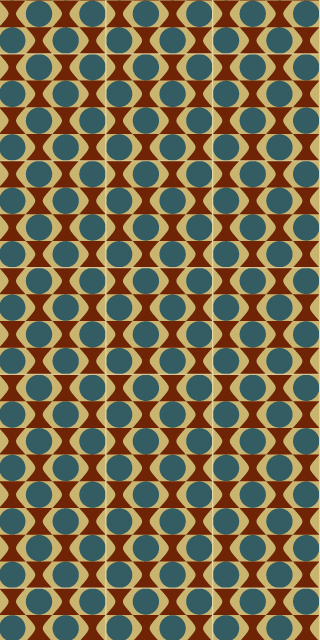
Write a Shadertoy shader that draws this pattern.

```glsl
float hash(float n) {
    n = fract(n * 0.1031);
    n *= n + 33.33;
    n *= n + n;
    return fract(n);
}

// One unit is one row; discs sit two units apart and shift by one on each row
vec3 pattern(vec2 p) {
    float row = floor(p.y);
    float y = p.y - row - 0.5;
    float x = mod(p.x - 0.5 + mod(row, 2.0), 2.0) - 1.0;

    // Brown waists narrow along a hyperbola between the tan eyes
    float waist = sqrt(0.92 * y * y + 0.02);
    vec3 color = abs(x) < 1.0 - waist ? vec3(0.79, 0.71, 0.44) : vec3(0.43, 0.14, 0.02);
    if (length(vec2(x, y)) < 0.492) color = vec3(0.20, 0.36, 0.39);

    // Pale seams between tiles of four by four units
    vec2 tile = (p - vec2(0.0, 2.0)) / 4.0;
    vec2 seamDistance = abs(tile - round(tile)) * 4.0;
    float rowSeam = 0.85 * smoothstep(0.05, 0.3, hash(round(tile.y) + 2.0));
    float seam = max(step(seamDistance.x, 0.023), rowSeam * step(seamDistance.y, 0.022));
    return mix(color, vec3(0.89, 0.84, 0.64), seam);
}

void mainImage(out vec4 fragColor, in vec2 fragCoord) {
    // Average a 4 by 4 grid of samples for smooth edges
    vec3 sum = vec3(0.0);
    for (int i = 0; i < 16; i++) {
        vec2 jitter = (vec2(i % 4, i / 4) + 0.5) / 4.0 - 0.5;
        vec2 p = (fragCoord + jitter) / iResolution.y;
        p.y = 1.0 - p.y;
        sum += pattern(p * 23.955 - vec2(3.96, 0.016));
    }
    fragColor = vec4(sum / 16.0, 1.0);
}
```
